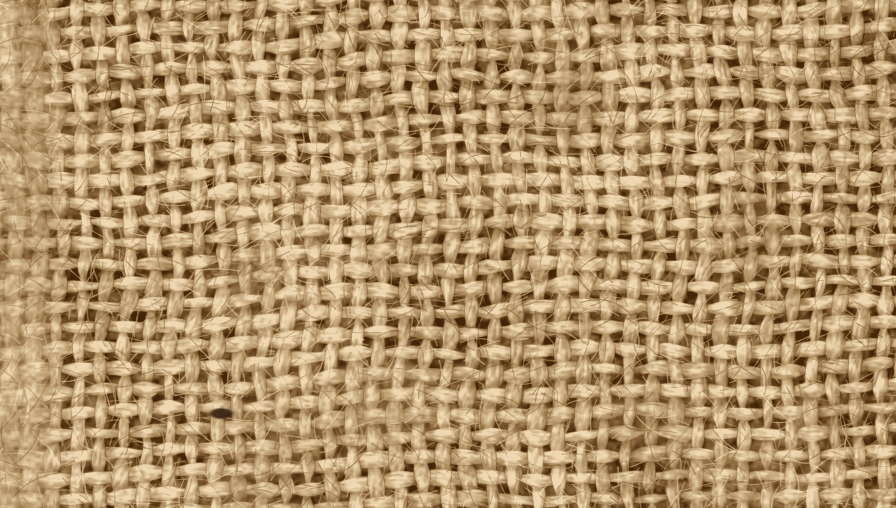
Reproduce this texture procedurally as a WebGL 2 fragment shader.

```glsl
#version 300 es
precision highp float;
// Coarse jute burlap: a plain weave of round, uneven yarns with dark gaps between.
// Each cell holds one crossing; yarn lift follows a cosine whose sign alternates.
// Sines bend the grid, noise wears the yarns, and loops scatter loose curved hairs.

uniform vec2 u_resolution;
out vec4 fragColor;

const vec2 THREADS = vec2(39.0, 24.0);   // yarns across and down
const float ROW_RISE = 0.035;            // slope of the level yarns
const vec2 WARP_RADII = vec2(0.17, 0.37);// thin and thick, in cells
const vec2 WEFT_RADII = vec2(0.18, 0.39);
const float HAIR_WIDTH = 0.06;           // in cells
const float HAIR_OPACITY = 0.5;
const int HAIR_LAYERS = 4;
const float GRAIN = 0.24;                // strength of the fine fuzz
const float PATCHES = 0.24;              // strength of the broad shading
const float CONTRAST = 1.22;
const float MID_TONE = 0.69;
const float SELVAGE = 0.062;             // share of the width
const vec2 SPECK_AT = vec2(0.247, 0.186);
const vec2 SPECK_SIZE = vec2(0.026, 0.012);
const vec3 SPECK_COLOR = vec3(0.20, 0.12, 0.05);
const float PI = 3.14159;
const vec3 JUTE[6] = vec3[6](
  vec3(0.26, 0.14, 0.03), vec3(0.41, 0.28, 0.13), vec3(0.55, 0.41, 0.24),
  vec3(0.66, 0.53, 0.36), vec3(0.76, 0.64, 0.47), vec3(0.87, 0.77, 0.61));

float hash(vec2 p) {
  vec3 h = fract(p.xyx * 0.1031);
  h += dot(h, h.yzx + 33.33);
  return fract((h.x + h.y) * h.z);
}

float noise(vec2 p) {
  vec2 i = floor(p), f = fract(p);
  f = f * f * (3.0 - 2.0 * f);
  return mix(mix(hash(i), hash(i + vec2(1, 0)), f.x),
             mix(hash(i + vec2(0, 1)), hash(i + vec2(1, 1)), f.x), f.y);
}

vec3 juteColor(float tone) {
  float x = clamp(tone, 0.0, 1.12) * 5.0;
  int i = int(min(floor(x), 4.0));
  return mix(JUTE[i], JUTE[i + 1], x - float(i));
}

// Returns tone and coverage of one yarn; across runs from -0.5 to 0.5.
vec2 yarn(float across, float along, float id, float lift, vec2 radii, float swell, float blur) {
  float wear = noise(vec2(along * 1.1, id * 7.3));
  across += 0.2 * (noise(vec2(along * 0.8 + 40.0, id * 5.7)) - 0.5);
  float radius = mix(radii.x, radii.y, wear) + 0.05 * lift + swell;
  float r = across / radius;
  float roundness = sqrt(max(0.0, 1.0 - r * r));
  float fibre = noise(vec2(along * 2.6 + across * 3.0, across * 9.0 + id * 13.1));
  float tone = 0.45 + 0.19 * lift + 0.34 * roundness + 0.11 * r
             + 0.34 * (fibre - 0.5) + 0.12 * (hash(vec2(id, 9.0)) - 0.5);
  return vec2(tone, 1.0 - smoothstep(radius - blur, radius + blur, abs(across)));
}

// Lays one layer of loose fibres, one per cell, over the given tone.
float addHairs(float tone, vec2 q, float layer, float blur) {
  float scale = 1.15 - 0.16 * layer;
  vec2 s = q * scale + layer * 17.3;
  float width = max(HAIR_WIDTH, blur) * scale;
  for (int k = 0; k < 9; k++) {
    vec2 id = floor(s) + vec2(k % 3 - 1, k / 3 - 1);
    vec2 seed = id + layer * 31.0;
    vec2 d = s - id - vec2(hash(seed), hash(seed + 57.0));
    float angle = PI * hash(seed + 91.0);
    float halfLength = mix(0.25, 0.8, hash(seed + 23.0));
    vec2 l = vec2(dot(d, vec2(cos(angle), sin(angle))),
                  dot(d, vec2(-sin(angle), cos(angle))));
    l.y += 0.9 * (hash(seed + 71.0) - 0.5) * l.x * l.x;
    float dist = length(vec2(max(abs(l.x) - halfLength, 0.0), l.y));
    float mask = 1.0 - smoothstep(0.0, width, dist);
    tone = mix(tone, mix(0.38, 1.1, hash(seed + 43.0)), mask * HAIR_OPACITY);
  }
  return tone;
}

void main() {
  vec2 uv = gl_FragCoord.xy / u_resolution;
  float blur = max(0.05, THREADS.y / u_resolution.y);
  float edge = 1.0 - smoothstep(SELVAGE - 0.02, SELVAGE + 0.015, uv.x);

  // Weave grid, gently sloped and bent by layered sines
  vec2 q = uv * THREADS;
  q.y -= ROW_RISE * q.x;
  q += vec2(0.18 * sin(q.y * 0.31 + 0.7) + 0.08 * sin(q.y * 0.83 + q.x * 0.27),
            0.16 * sin(q.x * 0.19 + 1.0) + 0.10 * sin(q.x * 0.57 + q.y * 0.33));
  vec2 id = floor(q), local = fract(q) - 0.5;
  vec2 parity = 1.0 - 2.0 * mod(id, 2.0);
  float warpLift = parity.x * cos(PI * (q.y - 0.5));
  float weftLift = -parity.y * cos(PI * (q.x - 0.5));

  // Gaps, then upright and level yarns in their over-under order
  float openness = 0.09 * (noise(q * 0.3 + 21.0) - 0.5);
  vec2 warp = yarn(-local.x, q.y, id.x + 11.0, warpLift, WARP_RADII, 0.13 * edge - openness, blur);
  vec2 weft = yarn(local.y, q.x, id.y + 211.0, weftLift, WEFT_RADII, 0.06 * edge - openness, blur);
  float weftOnTop = smoothstep(-0.15, 0.15, weftLift - warpLift);
  float tone = 0.08 + 0.36 * noise(q * 2.6);
  tone = mix(tone, warp.x - 0.02, warp.y);
  tone = mix(tone, weft.x + 0.04, weft.y * mix(1.0 - warp.y, 1.0, weftOnTop));

  // Matted patches, selvage band and loose hairs
  float lint = 0.38 + 0.6 * noise(q * vec2(3.3, 2.9) + 70.0);
  tone = mix(tone, lint, 0.3 * smoothstep(0.55, 0.9, noise(q * 0.28 + 5.0)));
  float band = 0.48 + 0.46 * noise(vec2(q.x * 2.4, q.y * 1.1));
  tone = mix(tone, band, 0.5 * edge);
  for (int i = 0; i < HAIR_LAYERS; i++) tone = addHairs(tone, q, float(i), blur);

  // Fine fuzz, broad shading and final contrast
  tone += GRAIN * (noise(q * 5.3 + 33.0) - 0.5);
  tone += PATCHES * (0.6 * noise(q * 0.21 + 9.0) + 0.4 * noise(q * 0.55 + 3.0) - 0.5);
  tone = MID_TONE + 0.01 + (tone - MID_TONE) * CONTRAST;

  // One dark seed husk caught in the cloth
  vec2 toSpeck = (uv - SPECK_AT) * vec2(u_resolution.x / u_resolution.y, 1.0);
  float speck = 1.0 - smoothstep(0.6, 1.1, length(toSpeck / SPECK_SIZE));
  fragColor = vec4(mix(juteColor(tone), SPECK_COLOR, speck * 0.9), 1.0);
}
```
